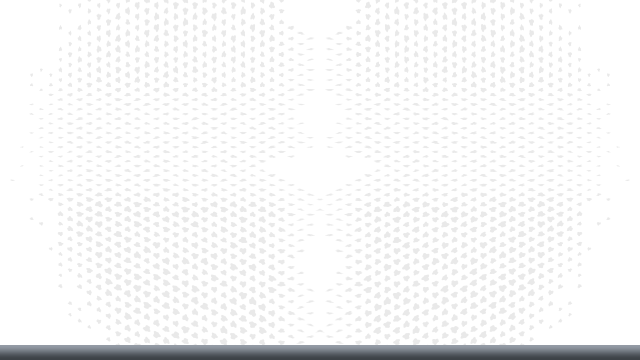
This background is drawn by a Shadertoy shader. Its source:

```glsl
// A white field with a mirrored halftone of small grey flecks above a steel bar.
// A staggered lattice is gently warped; smooth region masks set each fleck's
// size, tilt and presence, while layered sines roughen its outline.

const float TAU = 6.2831853;
const float BAR_HEIGHT = 0.0417;
const vec2 SPACING = vec2(0.0267, 0.0290);
const vec3 PAPER = vec3(1.0);
const vec3 FLECK = vec3(0.915);
const vec3 STEEL_DARK = vec3(0.24, 0.26, 0.28);
const vec3 STEEL_LIGHT = vec3(0.58, 0.61, 0.65);

float hash(vec2 cell) {
    return fract(sin(dot(cell, vec2(127.1, 311.7))) * 4375.85);
}

float bump(float x, float center, float width) {
    float d = (x - center) / width;
    return exp(-d * d);
}

// Half-width of the empty space along the mirror axis.
float innerGap(float depth) {
    return 0.10 * bump(depth, 0.02, 0.07)
         + 0.05 * bump(depth, 0.33, 0.09)
         + 0.17 * bump(depth, 0.47, 0.035)
         + 0.06 * bump(depth, 0.74, 0.08) - 0.008;
}

// Distance from the axis at which the flecks die out.
float outerEdge(float depth) {
    float d = depth - 0.43;
    return 0.85 - 0.7 * d * d;
}

// Fleck half-size: tall at the top, flat in the middle, full below.
vec2 fleckSize(vec2 center) {
    float upper = 1.0 - smoothstep(0.20, 0.29, center.y);
    float lower = smoothstep(0.51, 0.58, center.y);
    vec2 size = mix(vec2(0.0083, 0.0038), vec2(0.0064, 0.0085), upper);
    size = mix(size, vec2(0.0094, 0.0074), lower);
    float body = smoothstep(0.03, 0.17, center.x);
    size = mix(vec2(0.0080, 0.0024), size, body);
    float edge = outerEdge(center.y);
    return size * mix(1.0, 0.5, smoothstep(edge - 0.22, edge, center.x));
}

// Approximate signed distance to a rough, tilted ellipse.
float fleckDistance(vec2 p, vec2 size, float tilt, float seed) {
    float c = cos(tilt), s = sin(tilt);
    vec2 q = vec2(c * p.x - s * p.y, s * p.x + c * p.y) / size;
    float angle = atan(q.y, q.x + 1e-5);
    float rim = 1.0 + 0.15 * sin(3.0 * angle + TAU * seed)
                    + 0.10 * sin(5.0 * angle + 17.0 * seed);
    return (length(q) - rim) * min(size.x, size.y);
}

// p.x is distance from the axis, p.y is depth below the top.
float flecks(vec2 p, float pixel) {
    float column = floor(p.x / SPACING.x + 0.5);
    float row = p.y / SPACING.y + 0.6 * sin(TAU * (p.y - 0.4)) - 0.62;
    row += 0.5 * mod(column, 2.0) + 0.8 * p.x * p.x * smoothstep(0.5, 0.9, p.y);
    vec2 cell = vec2(column, floor(row + 0.5));
    vec2 local = vec2(p.x - column * SPACING.x, (row - cell.y) * SPACING.y);
    vec2 center = p - local;
    float seed = hash(cell);

    // Random thinning softens both borders of the field.
    float edge = outerEdge(center.y);
    float presence = smoothstep(-0.015, 0.05, center.x - innerGap(center.y))
                   * (1.0 - smoothstep(edge - 0.16, edge + 0.02, center.x));
    float keep = step(hash(cell + 31.7), presence * 1.5);

    float tilt = 0.4 * smoothstep(0.5, 0.65, center.y)
               * smoothstep(0.05, 0.2, center.x) + 0.5 * (seed - 0.5);
    vec2 size = fleckSize(center) * mix(0.85, 1.12, hash(cell + 9.3));
    float d = fleckDistance(local, size, tilt, seed);
    return keep * (1.0 - smoothstep(-0.6 * pixel, 0.6 * pixel, d));
}

void mainImage(out vec4 fragColor, in vec2 fragCoord) {
    float pixel = 1.0 / iResolution.y;
    vec2 uv = fragCoord * pixel;
    float axis = 0.5 * iResolution.x * pixel;
    vec2 field = vec2(abs(uv.x - axis), 1.0 - uv.y);
    vec3 color = mix(PAPER, FLECK, flecks(field, pixel));

    // Shaded bar along the bottom.
    vec3 steel = mix(STEEL_DARK, STEEL_LIGHT, smoothstep(0.05, 1.0, uv.y / BAR_HEIGHT));
    float bar = 1.0 - smoothstep(-0.5 * pixel, 0.5 * pixel, uv.y - BAR_HEIGHT);
    fragColor = vec4(mix(color, steel, bar), 1.0);
}
```
